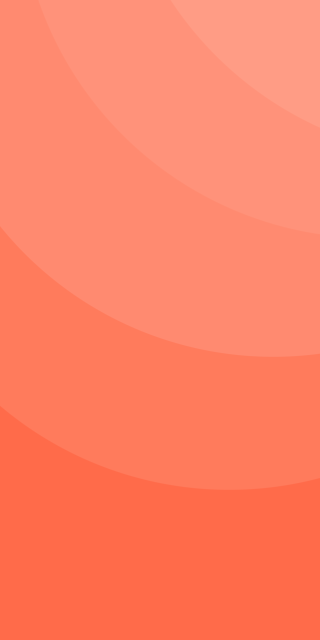
A Shadertoy shader for this background:

```glsl
// Coverage of a disc with an edge about one pixel wide
float disc(vec2 p, vec2 center, float radius) {
    float pixel = 1.0 / iResolution.y;
    return 1.0 - smoothstep(-0.75 * pixel, 0.75 * pixel, length(p - center) - radius);
}

void mainImage(out vec4 fragColor, in vec2 fragCoord) {
    // Height spans 0 to 1
    vec2 p = fragCoord / iResolution.y;

    // Coral base
    vec3 color = vec3(1.0, 0.42, 0.29);

    // Overlapping discs, paler toward the upper right
    color = mix(color, vec3(1.0, 0.482, 0.361), disc(p, vec2(0.358, 0.788), 0.5534));
    color = mix(color, vec3(1.0, 0.543, 0.441), disc(p, vec2(0.427, 0.991), 0.5485));
    color = mix(color, vec3(1.0, 0.574, 0.478), disc(p, vec2(0.581, 1.179), 0.551));
    color = mix(color, vec3(1.0, 0.612, 0.522), disc(p, vec2(0.727, 1.3025), 0.551));

    fragColor = vec4(color, 1.0);
}
```
